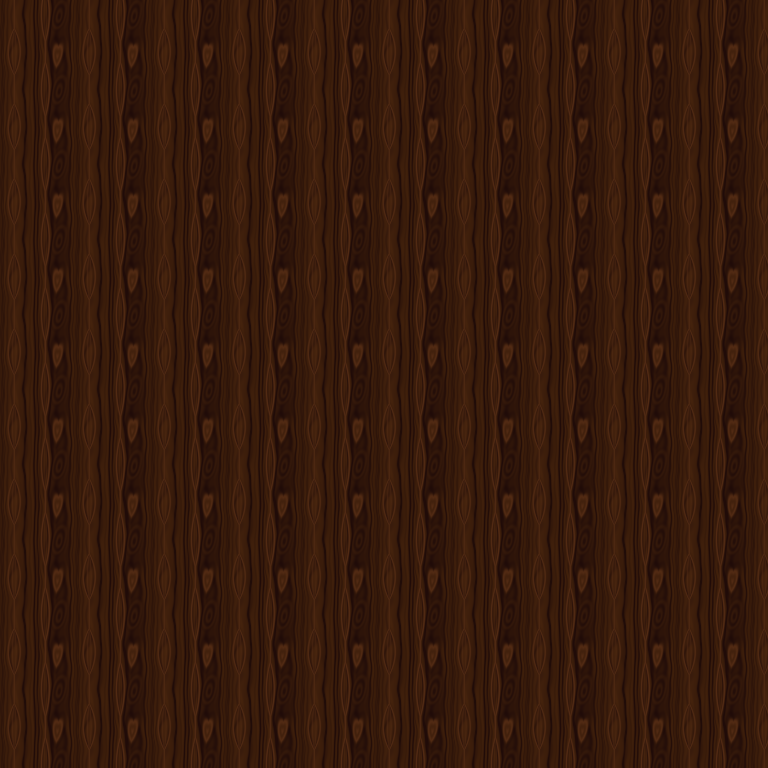
This pattern is drawn by a WebGL 1 fragment shader. Its source:

```glsl
precision highp float;

uniform vec2 u_resolution;

const float TAU = 6.2831853;
const float REPEATS = 10.24;

const vec3 DARK = vec3(0.125, 0.045, 0.032);
const vec3 MID = vec3(0.242, 0.120, 0.042);
const vec3 LIGHT = vec3(0.385, 0.205, 0.100);

// Centres and half sizes inside one tile, measured from its upper left
const vec2 WIDE_EYE = vec2(0.19, 0.69);
const vec2 WIDE_SIZE = vec2(0.080, 0.31);
const vec2 SLIM_EYE = vec2(0.605, 0.19);
const vec2 SLIM_SIZE = vec2(0.052, 0.36);
const vec2 KNOT = vec2(0.765, 0.755);
const vec2 KNOT_SIZE = vec2(0.080, 0.175);
const vec2 SWIRL = vec2(0.79, 0.22);
const vec2 SWIRL_SIZE = vec2(0.085, 0.20);

const vec2 FIBRE_CELLS = vec2(28.0, 3.0);
const vec2 DRIFT_CELLS = vec2(5.0, 4.0);
const float GRAIN_LINES = 14.0;
const float GRAIN_DEPTH = 0.42;
const float WAVE = 0.010;

float hash(vec2 p) {
  return fract(sin(dot(p, vec2(127.1, 311.7))) * 43758.5453);
}

// Value noise that closes on itself after the given number of cells
float tiledNoise(vec2 p, vec2 cells) {
  p *= cells;
  vec2 i = floor(p);
  vec2 f = fract(p);
  f = f * f * (3.0 - 2.0 * f);
  float a = hash(mod(i, cells));
  float b = hash(mod(i + vec2(1.0, 0.0), cells));
  float c = hash(mod(i + vec2(0.0, 1.0), cells));
  float d = hash(mod(i + 1.0, cells));
  return mix(mix(a, b, f.x), mix(c, d, f.x), f.y);
}

// Shortest offset across the tile border
vec2 wrapped(vec2 d) {
  return fract(d + 0.5) - 0.5;
}

float bell(float x, float width) {
  return exp(-x * x / (width * width));
}

float vein(float x, float centre, float width, float pixel) {
  float d = fract(x - centre + 0.5) - 0.5;
  float soft = max(width, 0.5 * pixel);
  return bell(d, soft) * width / soft;
}

// Sideways push of the grain around an eye
float bulge(vec2 d, vec2 size) {
  return d.x * bell(d.x, 2.0 * size.x) * (0.18 + 0.32 * cos(TAU * d.y));
}

// x: bright outline of a lens, y: dark line inside it, z: slim core
vec3 eye(vec2 d, vec2 size, float pixel) {
  float taper = max(0.0, 1.0 - pow(abs(d.y) / size.y, 2.0));
  float halfWidth = size.x * taper;
  float edge = abs(d.x) - halfWidth;
  float inside = 1.0 - smoothstep(-pixel, pixel, edge);
  float line = max(0.012, 0.5 * pixel);
  return vec3(bell(edge, line), bell(edge + 0.3 * halfWidth, line) * inside,
              bell(abs(d.x) - 0.3 * halfWidth, line) * inside);
}

void main() {
  vec2 uv = gl_FragCoord.xy / u_resolution;
  vec2 p = fract(vec2(uv.x, 1.0 - uv.y) * REPEATS);
  float pixel = REPEATS / min(u_resolution.x, u_resolution.y);

  vec2 wide = wrapped(p - WIDE_EYE);
  vec2 slim = wrapped(p - SLIM_EYE);

  // Grain coordinate: wavy, straight in the plain strip, bent by the eyes
  float drift = tiledNoise(p, DRIFT_CELLS) - 0.5;
  float plain = bell(p.x - 0.44, 0.10);
  float x = p.x - bulge(wide, WIDE_SIZE) - bulge(slim, SLIM_SIZE);
  float sway = sin(TAU * (p.y + p.x)) + 0.6 * sin(TAU * (3.0 * p.y - p.x));
  sway += 2.5 * drift;
  x += WAVE * sway * (1.0 - 0.85 * plain);

  // Broad tone, fibres and thin, unevenly spaced grain lines
  float fibre = tiledNoise(vec2(x, p.y), FIBRE_CELLS);
  float band = smoothstep(0.62, 0.68, x) * (1.0 - smoothstep(0.86, 0.93, x));
  float shade = 0.94 + 0.34 * (fibre - 0.5) - 0.42 * band;
  float phase = GRAIN_LINES * x + 0.9 * sin(TAU * 2.0 * x) + 1.2 * drift;
  float lines = pow(0.5 + 0.5 * cos(TAU * phase), 2.0);
  shade -= GRAIN_DEPTH * lines * (0.4 + 1.0 * fibre) * (1.0 - 0.6 * plain);

  // Dark grain lines, broken along their length
  float strength = 0.80 + 0.9 * drift;
  shade -= 1.00 * strength * vein(x, 0.935, 0.014, pixel);
  shade -= 0.85 * strength * vein(x, 0.035, 0.012, pixel);
  shade -= 1.00 * strength * vein(x, 0.325, 0.014, pixel);
  shade -= 0.80 * vein(x, 0.465, 0.013, pixel);
  shade -= 0.75 * vein(x, 0.515, 0.011, pixel);
  shade -= 0.60 * strength * vein(x, 0.665, 0.014, pixel);

  // Uneven closed rings in the dark band
  vec2 swirl = wrapped(p - SWIRL) / SWIRL_SIZE;
  swirl.x += 0.35 * swirl.y;
  float ring = length(swirl) + 0.7 * drift;
  float nearSwirl = 1.0 - smoothstep(0.8, 1.5, ring);
  shade = mix(shade, 0.42 + 0.32 * cos(TAU * 2.0 * ring), 0.75 * nearSwirl);

  // Eyes
  vec3 wideEye = eye(wide, WIDE_SIZE, pixel);
  vec3 slimEye = eye(slim, SLIM_SIZE, pixel);
  shade = mix(shade, 0.90, max(wideEye.x, slimEye.x));
  shade -= 0.28 * wideEye.y + 0.35 * slimEye.y;
  float glow = 0.15 * bell(wide.x, 0.07);
  glow = max(glow, max(0.50 * wideEye.x, 0.35 * wideEye.z));
  glow = max(glow, max(0.58 * slimEye.x, 0.20 * slimEye.z));

  // Knot: a soft heart with a pointed lower end and a dim rim
  vec2 k = wrapped(p - KNOT);
  k.x += 0.10 * k.y;
  k /= KNOT_SIZE;
  float heart = length(vec2(k.x, k.y + 0.5 * abs(k.x)));
  float knot = 1.0 - smoothstep(0.65, 1.08, heart);
  shade -= 0.18 * bell(heart - 1.25, 0.2);
  shade = mix(shade, 0.90, knot);
  glow = max(glow * (1.0 - knot), knot * (0.38 + 0.20 * cos(TAU * 1.4 * heart)));

  vec3 colour = mix(DARK, MID, clamp(shade, 0.0, 1.1));
  colour = mix(colour, LIGHT, glow);
  gl_FragColor = vec4(colour, 1.0);
}
```
